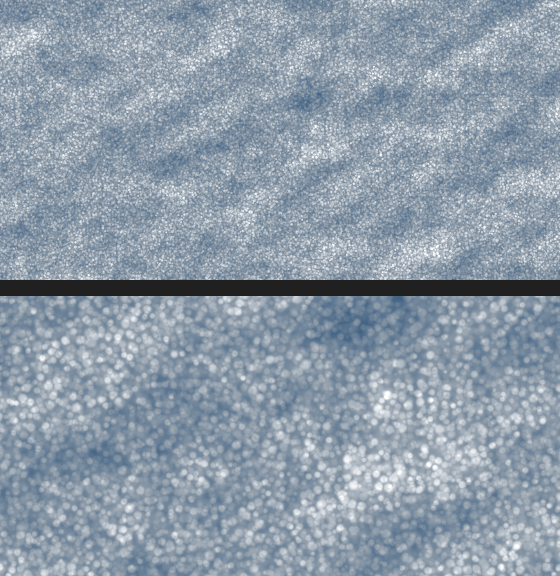
Top, the full canvas; bottom, a detail of the centre.
This texture is drawn by a Shadertoy shader. Its source:

```glsl
#define SHADOW_BLUE vec3(0.45, 0.53, 0.61)
#define SNOW_GREY vec3(0.57, 0.62, 0.67)
#define SUNLIT_WHITE vec3(0.76, 0.79, 0.82)
#define LIGHT_DIR vec2(-0.4, 0.9)
#define MOUND_SCALE 5.4
#define MOUND_CONTRAST 0.5
#define COARSE_GRAINS 98.0
#define FINE_GRAINS 137.0
#define GRAIN_CONTRAST 0.25
#define BED_CONTRAST 0.15
#define BASE_LEVEL 0.592

float hash(vec2 p) {
    return fract(sin(dot(p, vec2(127.1, 311.7))) * 43758.5453);
}

float valueNoise(vec2 p) {
    vec2 cell = floor(p), f = fract(p);
    f = f * f * (3.0 - 2.0 * f);
    float low = mix(hash(cell), hash(cell + vec2(1, 0)), f.x);
    float high = mix(hash(cell + vec2(0, 1)), hash(cell + vec2(1, 1)), f.x);
    return mix(low, high, f.y);
}

// Height of the clumpy drifts, each octave turned against the last
float driftHeight(vec2 p) {
    float height = 0.0, amplitude = 0.5;
    for (int i = 0; i < 5; i++) {
        height += amplitude * (valueNoise(p) - 0.5);
        p = mat2(1.6, 1.2, -1.2, 1.6) * p + 17.3;
        amplitude *= 0.58;
    }
    return height;
}

// Crowded soft crystals of varied size and brightness
float grains(vec2 p, float scale) {
    float pixel = scale / iResolution.y;
    p *= scale;
    vec2 cell = floor(p);
    float lit = 0.0;
    for (int y = -1; y <= 1; y++) {
        for (int x = -1; x <= 1; x++) {
            vec2 id = cell + vec2(x, y);
            vec2 center = id + vec2(hash(id), hash(id + 41.7));
            float radius = mix(0.42, 0.78, hash(id + 83.1));
            float d = length(p - center);
            float dome = 1.0 - smoothstep(0.4 * radius - 0.2 * pixel, radius + 0.2 * pixel, d);
            float glint = hash(id + 127.9);
            lit = max(lit, dome * mix(0.1, 1.0, glint));
        }
    }
    return lit;
}

// Shadow to sunlight, driven by the red level
vec3 snowColor(float level) {
    float dark = (level - SHADOW_BLUE.r) / (SNOW_GREY.r - SHADOW_BLUE.r);
    float bright = (level - SNOW_GREY.r) / (SUNLIT_WHITE.r - SNOW_GREY.r);
    return level < SNOW_GREY.r ? mix(SHADOW_BLUE, SNOW_GREY, dark)
                               : mix(SNOW_GREY, SUNLIT_WHITE, bright);
}

void mainImage(out vec4 fragColor, in vec2 fragCoord) {
    vec2 uv = fragCoord / iResolution.y;

    // Drifts slightly stretched along a rising diagonal
    vec2 along = vec2(0.88, 0.47);
    vec2 across = vec2(-along.y, along.x);
    vec2 q = MOUND_SCALE * vec2(0.88 * dot(uv, along), 1.12 * dot(uv, across));
    vec2 light = vec2(dot(LIGHT_DIR, along), dot(LIGHT_DIR, across));
    float height = driftHeight(q);
    float relief = height - driftHeight(q + 0.35 * light) + 0.25 * height;

    // Crystals over a fine uneven bed
    float sparkle = grains(uv, COARSE_GRAINS) - 0.33;
    sparkle += 0.6 * (grains(uv + 3.7, FINE_GRAINS) - 0.33);
    float bed = valueNoise(uv * 125.0 + 9.0) - 0.5;

    float level = BASE_LEVEL + MOUND_CONTRAST * relief;
    level += GRAIN_CONTRAST * sparkle * clamp(1.0 + 1.2 * relief, 0.7, 1.3);
    level += BED_CONTRAST * bed;
    fragColor = vec4(clamp(snowColor(level), 0.0, 1.0), 1.0);
}
```
